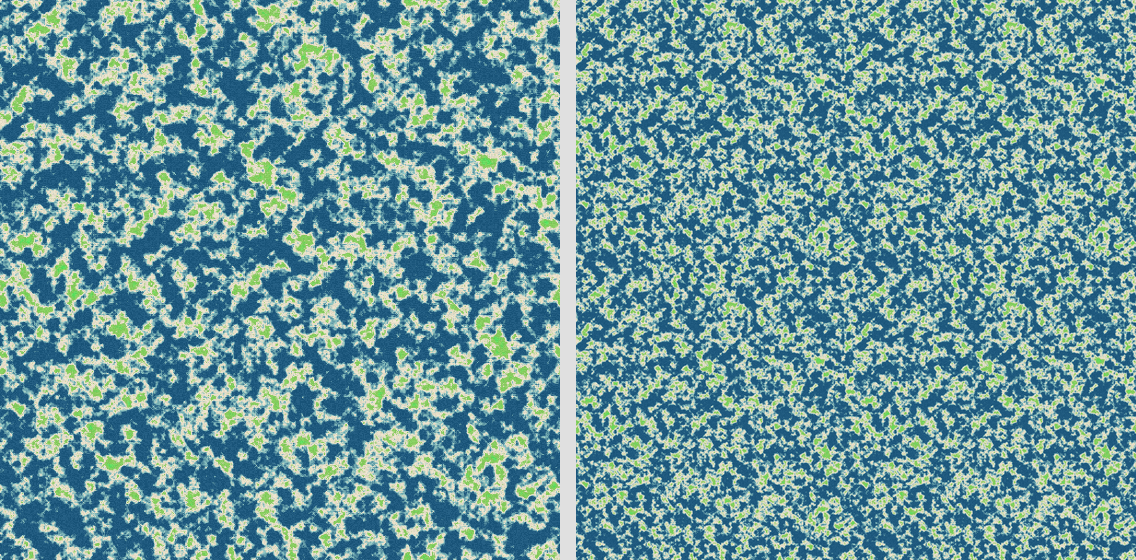
Left: one tile. Right: repeated 2 by 2.
A Shadertoy shader for this texture:

```glsl
// Tiling island map: diamond-square terrain coloured from deep sea to green hills.

const float BASE_CELLS = 64.0;    // coarsest lattice across the canvas
const float FINE_CELLS = 512.0;   // finest lattice across the canvas
const int   LEVELS = 3;           // doublings from coarse to fine
const float FIRST_BUMP = 0.75;    // displacement of the first subdivision
const float BUMP_DECAY = 0.52;    // displacement ratio between subdivisions
const float CENTRE_LIFT = 0.45;   // mean displacement of cell centres
const float EDGE_SINK = 0.32;     // mean lowering of cell edges, draws the mesh
const float MEAN_HEIGHT = 0.10;   // mean of the raw height
const float SPREAD = 0.46;        // standard deviation of the raw height
const float GRAIN = 0.07;         // strength of the fine speckle

const vec3 SEA    = vec3(0.120, 0.350, 0.495);
const vec3 SHOAL  = vec3(0.550, 0.765, 0.755);
const vec3 SAND   = vec3(0.910, 0.875, 0.790);
const vec3 GRASS  = vec3(0.530, 0.800, 0.370);
const vec3 SUMMIT = vec3(0.340, 0.880, 0.370);

// Heights, in standard deviations, where the bands begin or end
const float SEA_TOP = -0.48;
const float SHOAL_AT = 0.33;
const float SAND_FROM = 0.72;
const float SAND_TO = 1.13;
const float GRASS_AT = 1.60;
const float GRASS_TO = 2.10;
const float SUMMIT_AT = 3.00;

float hash(vec2 p) {
    return fract(sin(dot(p, vec2(127.1, 311.7))) * 43758.5453);
}

// Random value in -1..1 at a lattice point, wrapping after n cells
float latticeNoise(vec2 point, float n) {
    return 2.0 * hash(mod(point, n) + 0.37 * sqrt(n)) - 1.0;
}

// Diamond-square height, following only the 4x4 neighbourhood of one cell
float terrain(vec2 finePos) {
    float n = BASE_CELLS;
    vec2 cell = floor(finePos * n / FINE_CELLS);
    mat4 w;
    for (int i = 0; i < 4; i++)
        for (int j = 0; j < 4; j++)
            w[i][j] = latticeNoise(cell + vec2(i - 1, j - 1), n);

    float bump = FIRST_BUMP;
    float g[49];
    for (int level = 0; level < LEVELS; level++) {
        n *= 2.0;
        vec2 origin = 2.0 * (cell - 1.0);

        // Keep the known corners
        for (int i = 0; i < 4; i++)
            for (int j = 0; j < 4; j++)
                g[14 * i + 2 * j] = w[i][j];

        // Diamond step: cell centres
        for (int i = 0; i < 3; i++)
            for (int j = 0; j < 3; j++) {
                float mean = 0.25 * (w[i][j] + w[i + 1][j] + w[i][j + 1] + w[i + 1][j + 1]);
                vec2 point = origin + vec2(2 * i + 1, 2 * j + 1);
                g[7 * (2 * i + 1) + 2 * j + 1] = mean + bump * (latticeNoise(point, n) + CENTRE_LIFT);
            }

        // Square step: edge midpoints
        for (int i = 1; i < 6; i++)
            for (int j = 1; j < 6; j++)
                if (((i + j) & 1) == 1) {
                    int k = 7 * i + j;
                    float mean = 0.25 * (g[k - 7] + g[k + 7] + g[k - 1] + g[k + 1]);
                    g[k] = mean + bump * (latticeNoise(origin + vec2(i, j), n) - EDGE_SINK);
                }

        // Descend into the quadrant that holds the position
        vec2 child = floor(finePos * n / FINE_CELLS);
        ivec2 start = ivec2(child - 2.0 * cell) + 1;
        for (int i = 0; i < 4; i++)
            for (int j = 0; j < 4; j++)
                w[i][j] = g[7 * (start.x + i) + start.y + j];
        cell = child;
        bump *= BUMP_DECAY;
    }

    vec2 f = fract(finePos);
    return mix(mix(w[1][1], w[2][1], f.x), mix(w[1][2], w[2][2], f.x), f.y);
}

// Linear blend weight between two heights
float band(float from, float to, float h) {
    return clamp((h - from) / (to - from), 0.0, 1.0);
}

vec3 landColour(float h) {
    vec3 c = mix(SEA, SHOAL, band(SEA_TOP, SHOAL_AT, h));
    c = mix(c, SAND, band(SHOAL_AT, SAND_FROM, h));
    c = mix(c, GRASS, band(SAND_TO, GRASS_AT, h));
    return mix(c, SUMMIT, band(GRASS_TO, SUMMIT_AT, h));
}

void mainImage(out vec4 fragColor, in vec2 fragCoord) {
    vec2 uv = fragCoord / iResolution.xy;
    vec2 finePos = uv * FINE_CELLS - 0.5;
    vec3 colour = landColour((terrain(finePos) - MEAN_HEIGHT) / SPREAD);

    // Fine speckle
    float speckle = hash(floor(uv * FINE_CELLS) + 0.71) - 0.5;
    fragColor = vec4(clamp(colour + GRAIN * speckle, 0.0, 1.0), 1.0);
}
```
